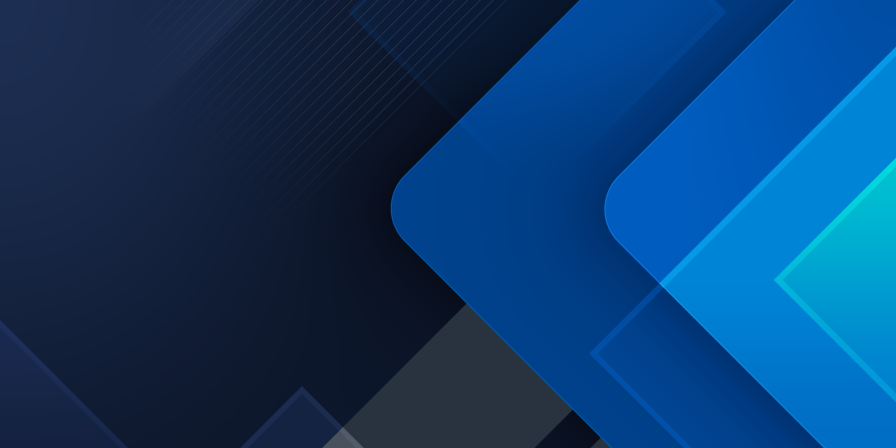
Write a Shadertoy shader that draws this background.

```glsl
// Layered blue chevrons with glassy diamonds and fine diagonal lines on dark navy.

const float SQRT_HALF = 0.70710678;
const vec3 NAVY_LIGHT = vec3(0.11, 0.18, 0.32);
const vec3 NAVY = vec3(0.05, 0.09, 0.17);
const vec3 INK = vec3(0.02, 0.035, 0.08);
const vec3 SLATE = vec3(0.16, 0.20, 0.25);
const vec3 INDIGO = vec3(0.10, 0.16, 0.31);
const vec3 COBALT = vec3(0.0, 0.26, 0.555);
const vec3 COBALT_DARK = vec3(0.0, 0.17, 0.40);
const vec3 GLASS = vec3(0.01, 0.35, 0.73);
const vec3 AZURE = vec3(0.0, 0.365, 0.75);
const vec3 SKY = vec3(0.0, 0.52, 0.84);
const vec3 CYAN = vec3(0.0, 0.76, 0.82);

// Axes along the two diagonals, in units of the canvas height
vec2 diagonal(vec2 p) {
    return vec2(p.x - p.y, p.x + p.y) * SQRT_HALF;
}

// Quadrant e.x > 0, e.y > 0 with its corner rounded by r
float cornerDistance(vec2 e, float r) {
    vec2 w = r - e;
    return length(max(w, 0.0)) + min(max(w.x, w.y), 0.0) - r;
}

float boxDistance(vec2 e, float halfSize) {
    vec2 w = abs(e) - halfSize;
    return length(max(w, 0.0)) + min(max(w.x, w.y), 0.0);
}

float fill(float d, float soft) {
    return smoothstep(soft, -soft, d);
}

// Strip of the given width just inside an edge
float rim(float d, float width, float soft) {
    return fill(d, soft) * (1.0 - fill(d + width, soft));
}

float shadow(float d, float spread) {
    return exp(-max(d, 0.0) / spread);
}

// Fine parallel lines repeated across the coordinate s
float hatch(float s, float spacing, float width, float soft) {
    float d = abs(fract(s / spacing) - 0.5) * spacing;
    return fill(d - width, soft);
}

void mainImage(out vec4 fragColor, in vec2 fragCoord) {
    vec2 p = fragCoord / iResolution.y;
    float soft = 0.75 / iResolution.y;
    float across = p.x - p.y + 1.0;
    float along = p.x + p.y - 1.0;

    float rear = cornerDistance(diagonal(p - vec2(0.829, 0.535)), 0.104);
    float front = cornerDistance(diagonal(p - vec2(1.306, 0.533)), 0.104);
    float sheet = cornerDistance(diagonal(p - vec2(1.315, 0.211)), 0.0);
    float tip = cornerDistance(diagonal(p - vec2(1.727, 0.375)), 0.0);
    float diamond = boxDistance(diagonal(p - vec2(1.199, 0.973)), 0.299);
    float peak = cornerDistance(diagonal(p - vec2(0.674, 0.138)) * vec2(1.0, -1.0), 0.0);
    float wedge = (p.x + p.y - 0.286) * SQRT_HALF;

    // Navy backdrop, deepening toward the rear chevron
    float fall = smoothstep(0.0, 1.0, length((p - vec2(0.0, 1.0)) * vec2(0.95, 0.75)));
    vec3 color = mix(NAVY_LIGHT, NAVY, fall);
    color = mix(color, INK, 0.75 * shadow(rear, 0.11));

    // Hatching and a faint broad beam, fading to the lower left
    float fade = smoothstep(-0.03, 0.75, along);
    float range = smoothstep(0.32, 0.40, across) * smoothstep(1.17, 1.10, across);
    color += vec3(0.018, 0.026, 0.04) * fill(across - 0.578, soft)
           * smoothstep(0.30, 0.578, across) * smoothstep(-0.1, 0.5, along);
    float lines = hatch(across, 0.0286, 0.0012, soft);
    color = mix(color, vec3(0.17, 0.26, 0.42), lines * range * fade * 0.65);

    // Slate bands and indigo corners along the bottom
    float band = abs(across - 1.956) - 0.237;
    float sliver = 2.318 - across;
    color = mix(color, SLATE, fill(min(band, sliver) * SQRT_HALF, soft));
    float onSlate = fill(band * SQRT_HALF, soft);
    vec3 peakColor = mix(INDIGO * 0.9, vec3(0.31, 0.34, 0.38), onSlate);
    color = mix(color, peakColor, fill(peak, soft) * 0.85);
    color += vec3(0.025, 0.035, 0.05) * rim(peak, 0.012, soft);
    color = mix(color, INDIGO, fill(wedge, soft) * (0.5 + 0.5 * smoothstep(0.0, 0.3, p.y)));
    color += vec3(0.015, 0.025, 0.045) * rim(wedge, 0.012, soft);

    // Rear chevron
    float onRear = fill(rear, soft);
    color = mix(color, COBALT, onRear);
    color += vec3(0.02, 0.09, 0.12) * rim(rear, 0.0025, soft);

    // Glass diamond fading downward
    float glassFade = smoothstep(0.58, 0.95, p.y);
    float glassAlpha = mix(0.08, 0.5, onRear) * glassFade;
    color = mix(color, GLASS, fill(diamond, soft) * glassAlpha);
    color = mix(color, GLASS, rim(diamond, 0.014, soft) * glassAlpha * 0.8);

    // Lower sheet and the shadow cast by the front chevron
    float onSheet = fill(sheet, soft);
    color = mix(color, GLASS, onSheet * 0.3 * onRear);
    color = mix(color, COBALT_DARK, 0.8 * shadow(front, 0.12) * onRear);
    color = mix(color, GLASS, rim(sheet, 0.014, soft) * 0.5 * onRear);

    // Front chevron and the sheet seen across it
    float onFront = fill(front, soft);
    vec3 frontColor = mix(AZURE, vec3(0.0, 0.30, 0.64), smoothstep(1.4, 2.0, p.x) * p.y);
    vec3 sheetColor = mix(vec3(0.0, 0.43, 0.77), SKY, smoothstep(0.0, 0.42, p.y));
    frontColor = mix(frontColor, sheetColor, onSheet);
    frontColor += vec3(0.02, 0.08, 0.07) * rim(sheet, 0.014, soft);
    color = mix(color, frontColor, onFront);
    color += vec3(0.04, 0.10, 0.10) * rim(front, 0.0025, soft);

    // Cyan tip
    vec3 tipColor = mix(vec3(0.0, 0.50, 0.81), CYAN, smoothstep(0.08, 0.68, p.y));
    color = mix(color, tipColor, fill(tip, soft));
    color += vec3(0.01, 0.09, 0.04) * rim(tip, 0.014, soft);

    fragColor = vec4(clamp(color, 0.0, 1.0), 1.0);
}
```
